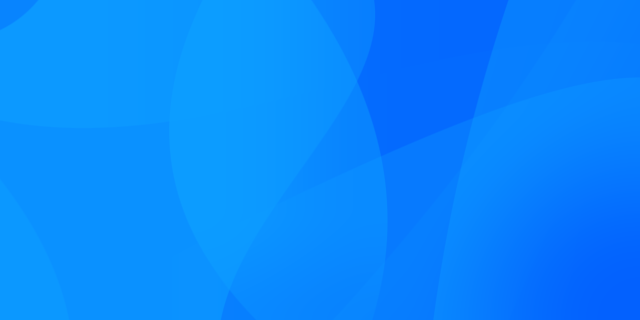
Give the GLSL for this background, as a WebGL 2 fragment shader.

```glsl
#version 300 es
precision highp float;
// Overlapping translucent blue sheets with long curved borders.
// Each sheet is the side of a polynomial curve or disc; it pulls one tone value
// toward pale or deep, and the final tone is looked up on a blue ramp.

uniform vec2 u_resolution;
out vec4 fragColor;

const vec3 DEEP_BLUE = vec3(0.01, 0.38, 0.995);
const vec3 PALE_BLUE = vec3(0.05, 0.625, 1.0);
const float BASE_LEFT = 0.46;      // tone of the backdrop, 0 deep to 1 pale
const float BASE_RIGHT = 0.15;
const float RIBBON_OPACITY = 0.58;
const float BAND_OPACITY = 0.55;
const float WAVE_OPACITY = 0.30;
const float SHEET_OPACITY = 0.40;
const float DISC_OPACITY = 0.45;
const float CORNER_OPACITY = 0.38;
const float RAY_OPACITY = 0.13;
const float FACET_OPACITY = 0.07;
const vec3 CORNER_DISC = vec3(-0.15, 1.22, 0.348); // centre, radius
const vec2 SHADOW_CENTRE = vec2(2.0, 0.0);
const float SHADOW_RADIUS = 0.75;

// Smooth coverage of the positive side of a border
float cover(float d) {
    float w = max(fwidth(d), 1e-5) * 0.75;
    return smoothstep(-w, w, d);
}

float lighten(float tone, float amount) { return mix(tone, 1.0, amount); }
float darken(float tone, float amount) { return tone * (1.0 - amount); }

// Borders given as x for a height y
float ribbonEdge(float y) { return 0.69 + y * (0.2 + y * (0.987 - y * (0.508 + 0.2 * y))); }
float lensLeft(float y) { return 0.529 + (0.78 - 0.16 * y) * (y - 0.59) * (y - 0.59); }
float lensRight(float y) { return 1.211 - 0.5 * (y - 0.31) * (y - 0.31); }
float sheetEdge(float y) { return 1.354 + y * (0.135 + 0.1 * y); }
float discEdge(float y) { return 0.216 - y * (0.2 + 0.66 * y); }
float rayEdge(float y) { return 1.04 + y * (0.92 - 0.16 * y); }

// Borders given as y for a position x
float bandEdge(float x) {
    float t = (x - 0.26) / 1.59;
    return 0.60 + 0.27 * t * t * (3.0 - 2.0 * t);
}
float waveEdge(float x) {
    float u = 2.0 - x;
    return 0.758 - u * u / (1.2 + 1.8 * u);
}

void main() {
    // The design is two units wide and one unit high
    vec2 p = gl_FragCoord.xy / u_resolution * vec2(2.0, 1.0);

    float tone = mix(BASE_LEFT, BASE_RIGHT, smoothstep(0.6, 1.25, p.x));

    // Broad S-shaped ribbon on the left
    float ribbon = cover(ribbonEdge(p.y) - p.x);
    tone = lighten(tone, ribbon * RIBBON_OPACITY * mix(1.0, 0.65, smoothstep(0.6, 1.15, p.x)));

    // Upper band: pale at the left, slightly deep at the right
    float band = cover(p.y - bandEdge(p.x));
    tone = lighten(tone, band * BAND_OPACITY * (1.0 - smoothstep(0.2, 1.1, p.x)));
    tone = darken(tone, band * 0.25 * smoothstep(1.1, 1.5, p.x));

    // Right sheet, fading gently away from its border
    float sheetDepth = p.x - sheetEdge(p.y);
    float sheet = cover(sheetDepth);
    tone = lighten(tone, sheet * SHEET_OPACITY * mix(1.0, 0.85, smoothstep(0.0, 0.6, sheetDepth)));

    // Rising wave below the middle
    float wave = cover(waveEdge(p.x) - p.y);
    tone = lighten(tone, wave * WAVE_OPACITY * smoothstep(0.4, 1.25, p.x));

    // Diagonal ray with a soft far side
    float rayDepth = p.x - rayEdge(p.y);
    tone = lighten(tone, cover(rayDepth) * RAY_OPACITY * (1.0 - smoothstep(0.0, 0.45, rayDepth)));

    // Central lens, strongest at its left and upper parts
    float lens = cover(p.x - lensLeft(p.y)) * cover(lensRight(p.y) - p.x);
    float lensOpacity = mix(0.78, 0.45, smoothstep(0.6, 1.15, p.x));
    lensOpacity *= mix(0.45, 1.0, smoothstep(0.0, 0.35, p.y));
    tone = lighten(tone, lens * lensOpacity);

    // Lower left disc and upper left corner
    tone = lighten(tone, cover(discEdge(p.y) - p.x) * DISC_OPACITY);
    float corner = cover(CORNER_DISC.z - distance(p, CORNER_DISC.xy));
    tone = darken(tone, corner * CORNER_OPACITY);

    // Deep glow in the lower right, then two faint facets over it
    float shadow = 1.0 - smoothstep(0.08, SHADOW_RADIUS, distance(p, SHADOW_CENTRE));
    tone = darken(tone, shadow);
    for (int i = 0; i < 2; i++) {
        float k = float(i);
        float facetDepth = p.x - (1.59 + 0.17 * k) - p.y * (0.44 - 0.27 * k);
        float fade = 1.0 - smoothstep(0.1, 0.42, p.y);
        tone = darken(tone, cover(facetDepth) * fade * FACET_OPACITY);
    }

    fragColor = vec4(mix(DEEP_BLUE, PALE_BLUE, clamp(tone, 0.0, 1.0)), 1.0);
}
```
